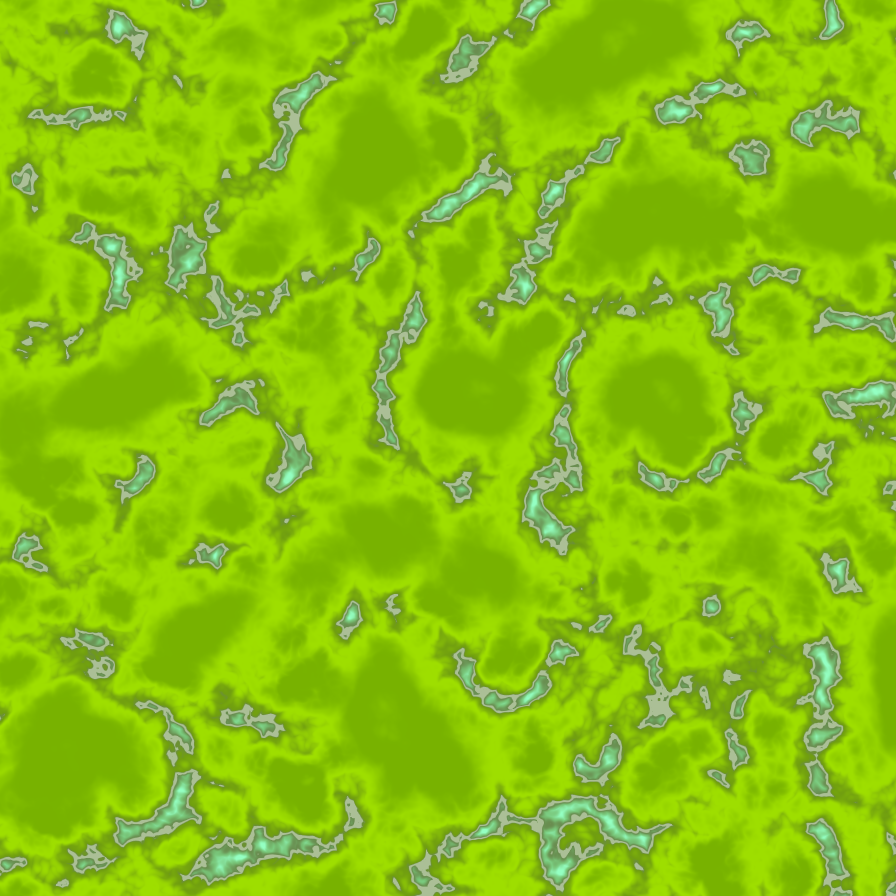
Give the GLSL for this texture, as a Shadertoy shader.

```glsl
const float DOME_FREQ = 5.0;      // large domes across the canvas
const int   OCTAVES = 5;
const float GAIN = 0.5;
const float CREASE_SOFT = 0.018;  // rounding of the folds
const float DOME_DETAIL = 0.35;   // share of fine detail kept on domes
const float POOL_LEVEL = 0.145;   // height of the pool edge
const float BANK_LEVEL = 0.172;   // height of the outer bank edge

const vec3 MINT       = vec3(0.58, 1.00, 0.76);
const vec3 SEA_GREEN  = vec3(0.47, 0.77, 0.47);
const vec3 POOL_EDGE  = vec3(0.41, 0.55, 0.31);
const vec3 BANK_GREY  = vec3(0.67, 0.75, 0.59);
const vec3 RIM_OLIVE  = vec3(0.42, 0.56, 0.22);
const vec3 OLIVE      = vec3(0.44, 0.62, 0.06);
const vec3 LIME       = vec3(0.62, 0.87, 0.00);
const vec3 DOME_GREEN = vec3(0.47, 0.70, 0.00);

vec2 gradientAt(vec2 cell) {
    vec3 p = fract(cell.xyx * vec3(0.1031, 0.1030, 0.0973));
    p += dot(p, p.yzx + 33.33);
    float angle = 6.2832 * fract((p.x + p.y) * p.z);
    return vec2(cos(angle), sin(angle));
}

float gradientNoise(vec2 p) {
    vec2 cell = floor(p);
    vec2 f = p - cell;
    vec2 u = f * f * f * (f * (f * 6.0 - 15.0) + 10.0);
    vec2 e = vec2(1.0, 0.0);
    float a = dot(gradientAt(cell), f);
    float b = dot(gradientAt(cell + e.xy), f - e.xy);
    float c = dot(gradientAt(cell + e.yx), f - e.yx);
    float d = dot(gradientAt(cell + e.xx), f - e.xx);
    return mix(mix(a, b, u.x), mix(c, d, u.x), u.y);
}

// Noise folded at zero into round billows
float billow(vec2 p) {
    float n = gradientNoise(p);
    return sqrt(n * n + CREASE_SOFT * CREASE_SOFT);
}

// Large domes, with finer billows strongest in the valleys
float terrain(vec2 p) {
    const mat2 nextOctave = mat2(1.6, 1.2, -1.2, 1.6);
    float dome = billow(p);
    float detail = 0.0;
    float amplitude = GAIN;
    for (int i = 1; i < OCTAVES; i++) {
        p = nextOctave * p + vec2(17.3, 9.1);
        detail += amplitude * billow(p);
        amplitude *= GAIN;
    }
    return dome + detail * mix(1.0, DOME_DETAIL, smoothstep(0.10, 0.35, dome));
}

vec3 poolColor(float h) {
    vec3 color = mix(MINT, SEA_GREEN, smoothstep(0.055, 0.110, h));
    return mix(color, POOL_EDGE, smoothstep(0.100, POOL_LEVEL, h));
}

vec3 domeColor(float h) {
    vec3 color = mix(RIM_OLIVE, OLIVE, smoothstep(BANK_LEVEL, 0.190, h));
    color = mix(color, LIME, smoothstep(0.185, 0.285, h));
    color = mix(color, DOME_GREEN, smoothstep(0.290, 0.430, h));
    return mix(color, LIME, 0.6 * smoothstep(0.540, 0.640, h));
}

void mainImage(out vec4 fragColor, in vec2 fragCoord) {
    vec2 uv = fragCoord / iResolution.y;
    float h = terrain(uv * DOME_FREQ + vec2(3.4, 7.7));

    // Crisp, antialiased steps between pool, bank and dome
    float edge = 0.6 * fwidth(h) + 1e-5;
    float onBank = smoothstep(POOL_LEVEL - edge, POOL_LEVEL + edge, h);
    float onDome = smoothstep(BANK_LEVEL - edge, BANK_LEVEL + edge, h);

    vec3 color = mix(poolColor(h), BANK_GREY, onBank);
    color = mix(color, domeColor(h), onDome);
    fragColor = vec4(color, 1.0);
}
```
